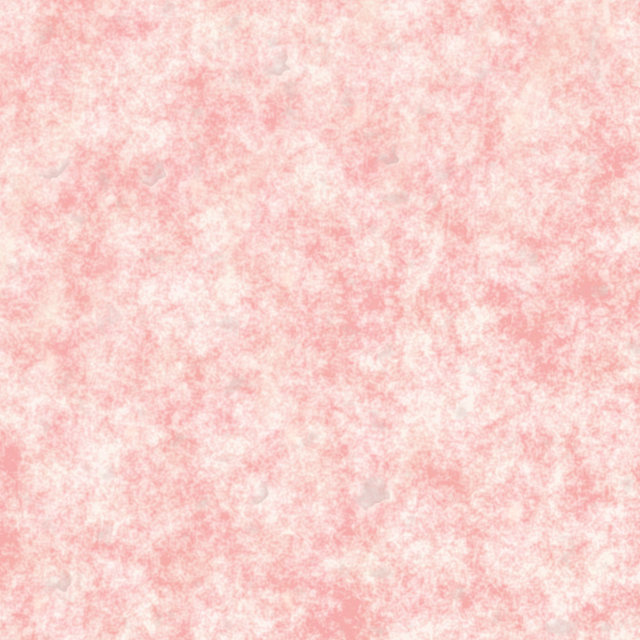
A WebGL 1 fragment shader for this texture:

```glsl
precision highp float;
// Pale pink mottled stone: equal octaves of gradient noise pick a tone on a
// three-colour ramp; cream streaks, grey and white flecks, soft cream spots
// and a few ragged chips with a shaded side and bright rim are laid over it.

uniform vec2 u_resolution;

#define BASE_FREQ 5.3       // coarsest mottling, cycles per canvas
#define OCTAVE_GAIN 1.0     // strength of each finer octave
#define CONTRAST 0.45       // spread of tones along the ramp
#define WARP 0.003          // raggedness of the patches
#define GREY_AMOUNT 0.42    // opacity of the grey flecks
#define WHITE_AMOUNT 0.50   // opacity of the white flecks
#define STREAK_AMOUNT 0.36  // opacity of the cream streaks
#define CHIP_CELLS 6.0      // grid for the chips
#define CHIP_SHARE 0.16     // share of cells with a chip
#define SPOT_CELLS 8.0      // grid for the cream spots
#define SPOT_SHARE 0.14     // share of cells with a spot

const vec3 DEEP_PINK = vec3(0.966, 0.680, 0.674);
const vec3 MID_PINK = vec3(0.980, 0.828, 0.812);
const vec3 PALE_PINK = vec3(0.990, 0.950, 0.928);
const vec3 GREY = vec3(0.860, 0.760, 0.742);
const vec3 CREAM = vec3(0.985, 0.912, 0.850);
const vec3 LIGHT = vec3(0.995, 0.965, 0.935);

float hash(vec2 p) {
  vec3 q = fract(vec3(p.xyx) * 0.1031);
  q += dot(q, q.yzx + 33.33);
  return fract((q.x + q.y) * q.z);
}

vec2 hash2(vec2 p) {
  return vec2(hash(p), hash(p + 47.3));
}

float cornerSlope(vec2 cell, vec2 offset) {
  float angle = 6.2832 * hash(cell);
  return dot(vec2(cos(angle), sin(angle)), offset);
}

// Gradient noise, roughly -0.7 to 0.7
float noise(vec2 p) {
  vec2 i = floor(p), f = fract(p), e = vec2(1.0, 0.0);
  vec2 u = f * f * f * (f * (f * 6.0 - 15.0) + 10.0);
  float low = mix(cornerSlope(i, f), cornerSlope(i + e, f - e), u.x);
  float high = mix(cornerSlope(i + e.yx, f - e.yx), cornerSlope(i + 1.0, f - 1.0), u.x);
  return mix(low, high, u.y);
}

// Octaves from broad patch to fine grain, turned to hide the lattice
float mottling(vec2 p) {
  mat2 turn = mat2(0.8, 0.6, -0.6, 0.8);
  float sum = 0.0, amp = 1.0;
  p *= BASE_FREQ;
  for (int i = 0; i < 6; i++) {
    sum += amp * noise(p + 19.7);
    p = turn * p * 2.05 + 11.3;
    amp *= OCTAVE_GAIN;
  }
  return sum;
}

vec3 ramp(float t) {
  vec3 lower = mix(DEEP_PINK, MID_PINK, clamp(t * 2.0, 0.0, 1.0));
  return mix(lower, PALE_PINK, clamp(t * 2.0 - 1.0, 0.0, 1.0));
}

// x: grey shading inside a chip, y: bright rim along its lower right side
vec2 chip(vec2 p, float ragged, float pixel) {
  vec2 g = p * CHIP_CELLS, cell = floor(g);
  float present = step(hash(cell + 5.1), CHIP_SHARE);
  vec2 q = fract(g) - mix(vec2(0.38), vec2(0.62), hash2(cell + 8.7));
  float radius = mix(0.13, 0.19, hash(cell + 2.9));
  float angle = -0.8 + 0.5 * (hash(cell + 31.0) - 0.5);
  float side = dot(q, vec2(cos(angle), sin(angle))) / radius;
  float edge = length(q) - radius + 0.10 * ragged;
  float aa = 2.0 * pixel * CHIP_CELLS;
  float inside = 1.0 - smoothstep(-aa, aa, edge);
  float shade = inside * smoothstep(-0.3, 0.9, side + 0.9 * ragged);
  float rim = (1.0 - inside) * exp(-max(edge, 0.0) / 0.05) * smoothstep(0.3, 1.0, side);
  return present * vec2(shade, rim);
}

float creamSpot(vec2 p) {
  vec2 g = p * SPOT_CELLS, cell = floor(g);
  vec2 q = fract(g) - mix(vec2(0.35), vec2(0.65), hash2(cell + 63.0));
  q *= vec2(12.0, 8.0);
  return step(hash(cell + 91.0), SPOT_SHARE) * exp(-dot(q, q));
}

void main() {
  float size = min(u_resolution.x, u_resolution.y);
  vec2 p = gl_FragCoord.xy / size;
  vec2 warped = p + WARP * vec2(noise(p * 43.0), noise(p * 43.0 + 57.0));
  float ragged = noise(p * 34.0 + 12.0) + 0.6 * noise(p * 83.0 + 35.0);

  // Mottled base, calmer towards the upper left
  float calm = smoothstep(0.1, 0.9, 0.5 + 0.5 * (p.y - p.x) + 0.5 * noise(p * 3.0 + 7.0));
  vec3 color = ramp(0.5 + CONTRAST * mix(1.06, 0.86, calm) * mottling(warped));

  // Steep cream streaks and a slight drift between warm and cool pink
  float streak = noise(vec2(p.x - 0.25 * p.y, p.y * 0.28) * 17.0 + 3.0);
  color = mix(color, CREAM, STREAK_AMOUNT * calm * smoothstep(0.05, 0.45, streak));
  color += vec3(-0.004, 0.008, -0.014) * (noise(p * 13.0 + 80.0) + noise(p * 90.0));

  // Ragged grey and white flecks
  float grey = noise(warped * 21.0 + 40.0) + 0.6 * ragged;
  color = mix(color, GREY, GREY_AMOUNT * smoothstep(0.34, 0.80, grey));
  float white = noise(warped * 27.0 + 70.0) - 0.6 * ragged;
  color = mix(color, LIGHT, WHITE_AMOUNT * smoothstep(0.36, 0.70, white));

  // Spots and chips
  color = mix(color, CREAM + 0.02, 0.6 * creamSpot(warped));
  vec2 mark = chip(p, ragged, 1.0 / size);
  color = mix(color, GREY, 0.65 * mark.x);
  color = mix(color, LIGHT, 0.65 * mark.y);

  gl_FragColor = vec4(color, 1.0);
}
```
